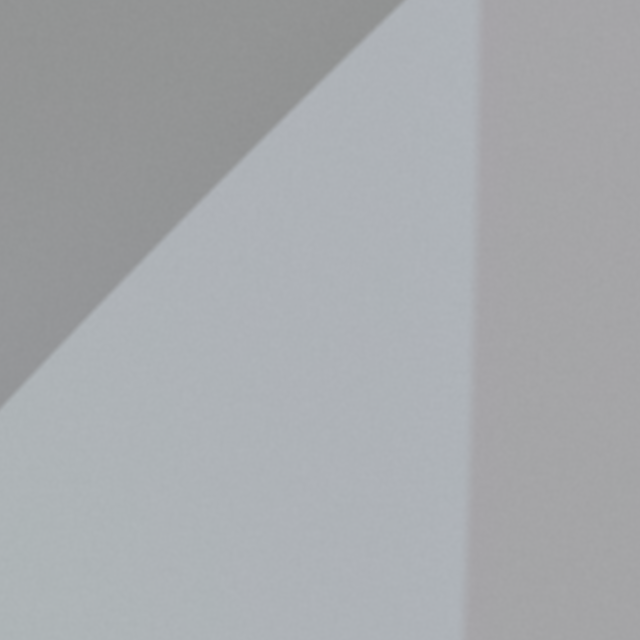
Reproduce this background procedurally as a Shadertoy shader.

```glsl
// Three matte grey wall planes meeting at a diagonal and a near-vertical edge.

vec2 hashGradient(vec2 cell) {
    vec2 h = vec2(dot(cell, vec2(127.1, 311.7)), dot(cell, vec2(269.5, 183.3)));
    return 2.0 * fract(sin(h) * 43758.5) - 1.0;
}

float gradientNoise(vec2 p) {
    vec2 cell = floor(p), f = fract(p);
    vec2 w = f * f * f * (f * (6.0 * f - 15.0) + 10.0);
    float a = dot(hashGradient(cell), f);
    float b = dot(hashGradient(cell + vec2(1, 0)), f - vec2(1, 0));
    float c = dot(hashGradient(cell + vec2(0, 1)), f - vec2(0, 1));
    float d = dot(hashGradient(cell + vec2(1, 1)), f - vec2(1, 1));
    return mix(mix(a, b, w.x), mix(c, d, w.x), w.y);
}

void mainImage(out vec4 fragColor, in vec2 fragCoord) {
    vec2 uv = fragCoord / iResolution.xy;
    float pixel = 1.0 / iResolution.y;

    // Signed distances to the slightly bowed edges
    float diagonal = (uv.y - 0.361 - 1.01 * uv.x - 0.08 * uv.x * (0.633 - uv.x)) * 0.703;
    float corner = uv.x - (0.724 + 0.04 * uv.y - 0.015 * uv.y * uv.y);

    // Central plane: cool grey, faintly teal toward the lower left
    vec3 centerWall = mix(vec3(0.682, 0.707, 0.716), vec3(0.682, 0.699, 0.718),
                          smoothstep(0.0, 0.6, length(uv * vec2(1.0, 0.7))));
    centerWall += 0.005 * smoothstep(0.15, 0.0, abs(corner)) * vec3(0.2, 0.6, 0.7);

    // Right plane: warm neutral grey, a little mauve beside the corner
    vec3 rightWall = mix(vec3(0.644, 0.645, 0.651), vec3(0.647, 0.646, 0.655), uv.y);
    rightWall += vec3(0.003, -0.002, 0.004) * smoothstep(0.08, 0.0, corner);

    // Upper plane: darker, dimming toward the top and the diagonal
    vec3 upperWall = mix(vec3(0.588, 0.594, 0.602), vec3(0.575, 0.580, 0.580),
                         smoothstep(0.4, 0.95, uv.y));
    upperWall -= 0.008 * smoothstep(0.15, 0.0, diagonal);

    // Join the planes with soft edges
    float cornerWidth = 0.012 + 0.5 * pixel;
    float diagonalWidth = 0.005 + 0.5 * pixel;
    vec3 color = mix(centerWall, rightWall, smoothstep(-cornerWidth, cornerWidth, corner));
    color = mix(color, upperWall, smoothstep(-diagonalWidth, diagonalWidth, diagonal));

    // Faint paint mottling and fine grain
    color += 0.003 * gradientNoise(uv * 22.0) + 0.008 * gradientNoise(uv * 70.0);
    color += 0.011 * gradientNoise(uv * 140.0 + 7.0);
    color += vec3(0.004, -0.002, 0.002) * gradientNoise(uv * 14.0 + 31.0);

    fragColor = vec4(color, 1.0);
}
```
